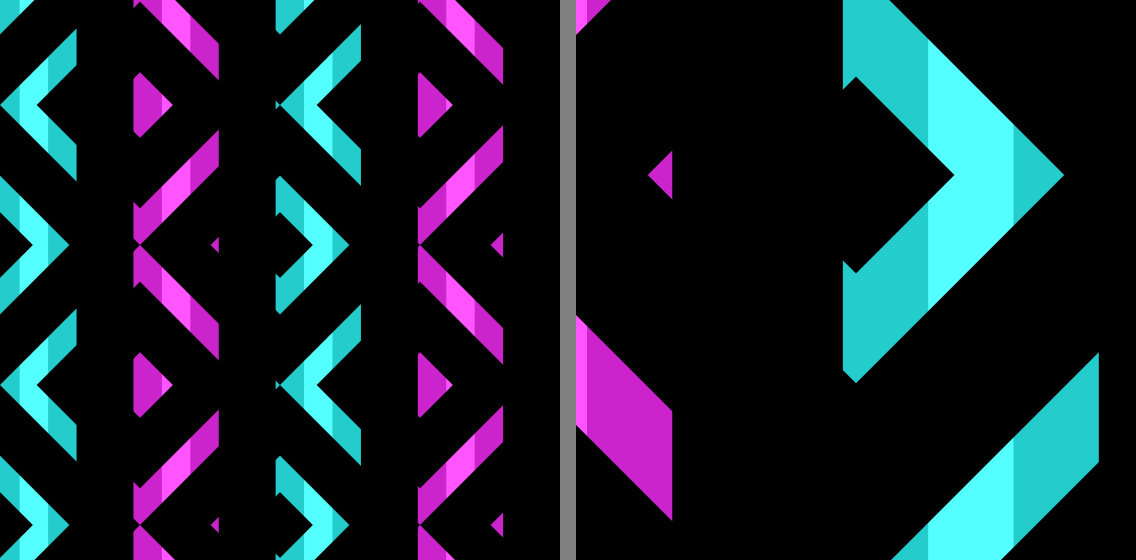
Left: the whole. Right: its middle third, enlarged.
This pattern is drawn by a three.js fragment shader. Its source:

```glsl
// Neon chevrons on black: slanted bands, mirrored into zigzags by folding both
// axes twice across the canvas, show only through four upright columns that
// alternate cyan and magenta. Each column has a bright core and darker flanks.

varying vec2 vUv;

// Triangle wave: distance to the nearest fold line, two periods per canvas.
vec2 fold(vec2 p) {
  return 0.5 * abs(fract(2.0 * p + 0.5) - 0.5);
}

// Signed offset from the nearest of the centres spaced one period apart.
float centered(float x, float period) {
  return mod(x + 0.5 * period, period) - 0.5 * period;
}

// Coverage of the interval |x| < halfWidth, blurred over one pixel.
float strip(float x, float halfWidth, float pixel) {
  return clamp((halfWidth - abs(x)) / pixel + 0.5, 0.0, 1.0);
}

void main() {
  vec2 pixel = max(fwidth(vUv), vec2(1e-5));

  // Columns: three lit stripes, then two dark ones. The fifth column starts
  // exactly at the right edge, so the first one continues it after the wrap.
  float stripesPerUnit = 1280.0 / 65.0;
  float stripe = (vUv.x + 1.0 / 64.0) * stripesPerUnit;
  float across = centered(stripe - 1.5, 5.0);
  float stripePixel = pixel.x * stripesPerUnit;
  float column = strip(across, 1.5, stripePixel);
  float core = strip(across, 0.5, stripePixel);

  // Chevrons: diagonal bands in the folded plane.
  vec2 folded = fold(vUv - vec2(0.0, 0.3125));
  float diagonal = centered(folded.x - folded.y - 0.0327, 0.1914);
  float chevron = strip(diagonal, 0.0327, length(pixel));

  // Colours alternate from column to column.
  float isMagenta = mod(floor((stripe + 1.0) / 5.0), 2.0);
  vec3 flankColor = mix(vec3(0.14, 0.80, 0.80), vec3(0.80, 0.14, 0.80), isMagenta);
  vec3 coreColor = mix(vec3(0.33, 1.0, 1.0), vec3(1.0, 0.33, 1.0), isMagenta);

  gl_FragColor = vec4(mix(flankColor, coreColor, core) * column * chevron, 1.0);
}
```
